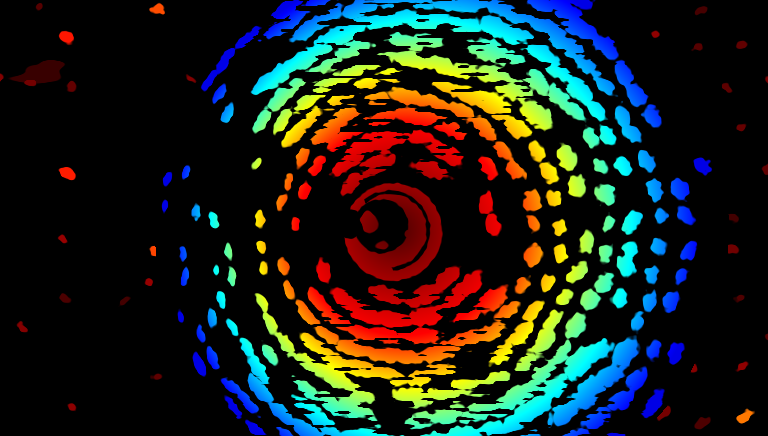
A Shadertoy shader for this background:

```glsl
#define CENTER vec2(0.030, 0.473)
#define RING_STEP 0.046
#define ARC_STEP 0.060
#define OUTER_RADIUS 0.60
#define RED_RADIUS 0.242
#define HUE_SLOPE 2.08
#define DRIFT 0.237
#define WARP 0.026
#define ROUGHNESS 0.008
#define SPECK_CELL 0.095

const float TAU = 6.2831853;

vec2 hash22(vec2 p) {
    vec3 h = fract(p.xyx * vec3(0.1031, 0.1030, 0.0973));
    h += dot(h, h.yzx + 33.33);
    return fract((h.xx + h.yz) * h.zy);
}

float noise(vec2 p) {
    vec2 i = floor(p), f = fract(p);
    f = f * f * (3.0 - 2.0 * f);
    vec2 e = vec2(0.0, 1.0);
    return mix(mix(hash22(i).x, hash22(i + e.yx).x, f.x),
               mix(hash22(i + e).x, hash22(i + e.yy).x, f.x), f.y);
}

float ellipse(vec2 p, vec2 halfSize) {
    return (length(p / halfSize) - 1.0) * min(halfSize.x, halfSize.y);
}

// Rainbow from red at the inside to blue at the rim
vec3 ringColor(float r) {
    float v = clamp(0.875 - (r - RED_RADIUS) * HUE_SLOPE, 0.1, 0.875);
    vec3 hue = clamp(1.5 - abs(4.0 * v - vec3(3.0, 2.0, 1.0)), 0.0, 1.0);
    return hue * mix(0.3, 1.0, clamp(r / RED_RADIUS, 0.0, 1.0));
}

// Broken rings: beads at the sides, long dashes above and below
float ringDashes(float r, float angle) {
    float d = 1.0;
    for (int i = -1; i <= 1; i++) {
        float ring = floor(r / RING_STEP) + float(i);
        if (ring < 3.0) continue;
        float count = floor(TAU * ring * RING_STEP / ARC_STEP);
        float offset = hash22(vec2(ring, 71.0)).x;
        float s = angle / TAU * count + offset;
        for (int j = -1; j <= 1; j++) {
            float id = floor(s) + float(j);
            vec2 key = vec2(ring, mod(id, count));
            vec2 place = hash22(key + 13.0) - 0.5;
            vec2 pick = hash22(key + 137.0);
            float along = id + 0.5 + 0.4 * place.x;
            float radius = (ring + 0.5 + 0.28 * place.y) * RING_STEP;
            float a = (along - offset) * TAU / count;
            float dense = smoothstep(0.3, 0.9, abs(sin(a)));
            float left = smoothstep(0.0, 0.9, -cos(a)) * (1.0 - dense);
            float keep = mix(0.9, 0.96, dense) - 0.35 * left;
            keep *= mix(smoothstep(0.14, 0.29, radius), 1.0, dense);
            keep *= 1.0 - smoothstep(OUTER_RADIUS, OUTER_RADIUS + 0.035, radius);
            if (pick.x > keep) continue;
            vec2 size = mix(vec2(0.014, 0.022), vec2(0.018, 0.046), dense);
            size *= (0.8 + 0.4 * pick.y) * (1.0 - 0.2 * left);
            vec2 q = vec2(r - radius, (s - along) * TAU / count * radius);
            q.x += place.x * 0.35 * q.y;
            d = min(d, ellipse(q, size));
        }
    }
    return d;
}

// Central crescent with a thin dark arc and small islands
float coreShape(vec2 p) {
    float d = length(p - vec2(0.021, 0.468)) - 0.112;
    d = max(d, 0.062 - length(p - vec2(-0.006, 0.481)));
    d = max(d, 0.033 - length(p - vec2(-0.080, 0.486)));
    vec2 q = p - vec2(0.014, 0.471);
    float arc = max(abs(length(q) - 0.088) - 0.004, -0.03 - q.x - 0.4 * q.y);
    d = max(d, -arc);
    d = min(d, ellipse(p - vec2(-0.034, 0.486), vec2(0.028, 0.032))
               + 0.016 * noise(p * 50.0));
    d = min(d, length(p - vec2(0.058, 0.463)) - 0.010);
    return min(d, ellipse(p - vec2(-0.003, 0.438), vec2(0.016, 0.009)));
}

// Sparse outer specks: rgb is the colour, a the distance
vec4 specks(vec2 p) {
    vec2 id = floor(p / SPECK_CELL);
    vec2 place = hash22(id + 211.0), pick = hash22(id + 307.0);
    float keep = p.x > 0.0 ? 0.75 : 0.25;
    vec2 q = p - (id + 0.25 + 0.5 * place) * SPECK_CELL;
    q.y -= (place.x - 0.5) * q.x;
    float d = ellipse(q, vec2(0.015, 0.011) * (0.6 + 0.6 * pick.y));
    vec3 color = mix(vec3(0.25, 0.0, 0.0), vec3(0.6, 0.0, 0.0), place.y);
    if (pick.y > 0.85) color = vec3(1.0, 0.5 * place.x, 0.0);
    return vec4(color, pick.x < keep ? d : 1.0);
}

void mainImage(out vec4 fragColor, in vec2 fragCoord) {
    vec2 p = (fragCoord - vec2(0.5 * iResolution.x, 0.0)) / iResolution.y;
    float aa = 0.8 / iResolution.y;
    float rough = (noise(p * 95.0) - 0.5) * ROUGHNESS;

    // Ring centres drift to the right as the radius grows
    vec2 q = p - CENTER;
    float r = length(q);
    for (int i = 0; i < 3; i++)
        r = length(q - vec2(DRIFT * r * r, 0.0));
    q.x -= DRIFT * r * r;

    // Dashes cut by fine level streaks near the vertical axis
    float d = ringDashes(r + (noise(p * 7.0) - 0.5) * WARP, atan(q.y, q.x));
    float axis = smoothstep(0.55, 0.95, abs(q.y) / max(r, 0.001));
    d += rough + 0.016 * axis * smoothstep(0.55, 0.85, noise(p * vec2(22.0, 130.0)));
    d = min(d, coreShape(p) + 0.5 * rough);
    vec3 color = ringColor(r) * smoothstep(aa, -aa, d);

    // Outer specks and the faint patch at the upper left
    vec4 speck = specks(p);
    float outside = step(OUTER_RADIUS + 0.055, r);
    color += speck.rgb * smoothstep(aa, -aa, speck.a + rough) * outside;
    float patchShape = ellipse(p - vec2(-0.79, 0.835), vec2(0.065, 0.028));
    patchShape += 0.03 * (noise(p * vec2(25.0, 55.0)) - 0.4);
    color = max(color, vec3(0.22, 0.0, 0.0) * smoothstep(aa, -aa, patchShape));
    fragColor = vec4(color, 1.0);
}
```
